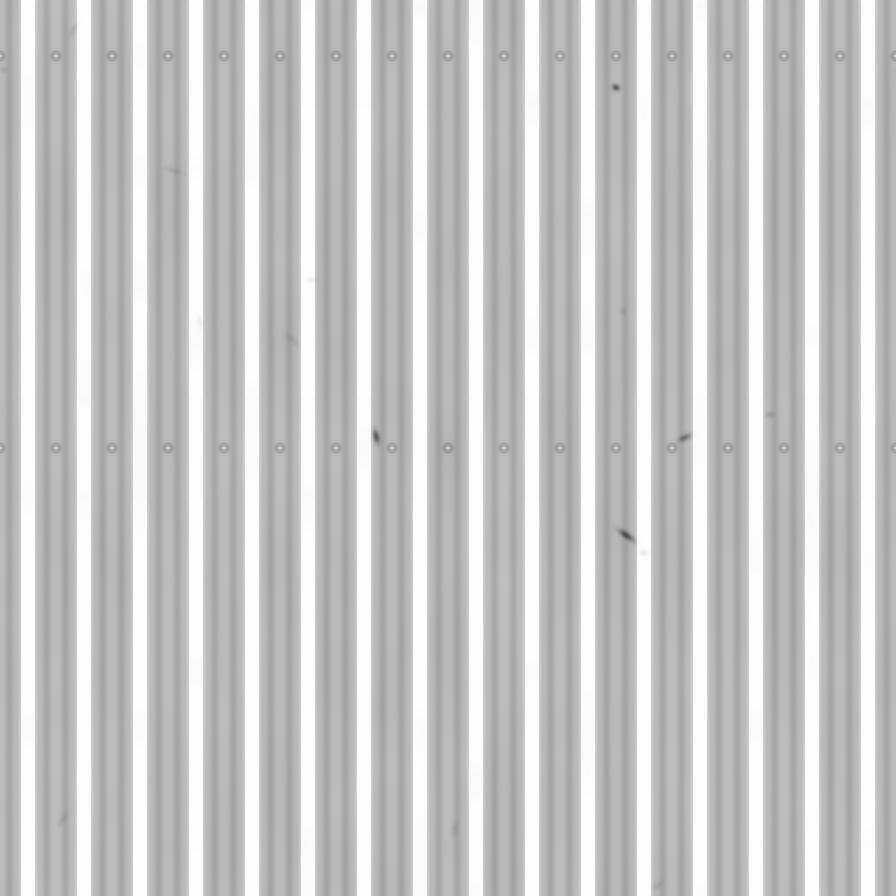
A WebGL 2 fragment shader for this texture:

```glsl
#version 300 es
precision highp float;
// Corrugated metal sheet: sixteen grey vertical ribs with two dark grooves each,
// parted by white gaps and held by two rows of small ringed screws.
// Wrapping value noise mottles the metal; hashed smudges add sparse wear.
uniform vec2 u_resolution;
out vec4 outColor;

const float RIBS = 16.0;
const float RIB_HALF_WIDTH = 0.375;   // in rib periods
const float GROOVE_OFFSET = 0.165;
const float GROOVE_WIDTH = 0.072;
const float SCREW_RADIUS = 0.0052;    // in canvas units
const float LAP_HALF_HEIGHT = 0.055;
const float LOWER_ROW = 0.5;
const float UPPER_ROW = 0.9375;
const float WHITE = 0.995;
const float METAL = 0.735;
const float EDGE_LIGHT = 0.80;
const int SMUDGES = 16;

float hash(vec2 p) {
  return fract(sin(dot(p, vec2(127.1, 311.7))) * 43758.5453);
}

// Shortest signed offset on a tile of size one
vec2 wrapOffset(vec2 d) {
  return d - floor(d + 0.5);
}

float bell(float x, float width) {
  float t = x / width;
  return exp(-t * t);
}

// Value noise whose lattice wraps after "cells" steps
float tileNoise(vec2 uv, vec2 cells, float seed) {
  vec2 p = uv * cells;
  vec2 i = floor(p);
  vec2 f = fract(p);
  f = f * f * (3.0 - 2.0 * f);
  vec2 a = mod(i, cells) + seed;
  vec2 b = mod(i + 1.0, cells) + seed;
  return mix(mix(hash(a), hash(vec2(b.x, a.y)), f.x),
             mix(hash(vec2(a.x, b.y)), hash(b), f.x), f.y);
}

// Brightness across a rib: light crown, two soft grooves, pale rims
float ribShade(float x) {
  float side = abs(x);
  float shade = METAL - 0.09 * bell(side - GROOVE_OFFSET, GROOVE_WIDTH);
  float rim = smoothstep(RIB_HALF_WIDTH - 0.05, RIB_HALF_WIDTH - 0.015, side);
  return mix(shade, EDGE_LIGHT, rim);
}

// Brightness change of a screw: pale head inside two dark rings
float screwShade(vec2 d, float radius, float pixel) {
  float r = length(d);
  float line = max(radius * 0.2, pixel * 0.5);
  float rings = bell(r - radius, line) + 0.9 * bell(r - radius * 0.55, line);
  return 0.10 * bell(r, radius * 0.4) - 0.13 * rings;
}

// Faint overlap seams above and below a row of screws
float lapShade(float dy, float halfHeight, float pixel) {
  float side = abs(dy);
  float inside = 1.0 - smoothstep(halfHeight - pixel, halfHeight + pixel, side);
  return 0.003 * inside + 0.010 * bell(side - halfHeight, max(0.001, pixel));
}

// Small tilted spots; a few are much darker than the rest
float smudges(vec2 uv) {
  float dirt = 0.0;
  for (int i = 0; i < SMUDGES; i++) {
    float id = float(i) + 1.0;
    vec2 centre = vec2(hash(vec2(id, 3.0)), hash(vec2(id, 8.0)));
    vec2 d = wrapOffset(uv - centre);
    float angle = 3.14159 * hash(vec2(id, 14.0));
    vec2 axis = vec2(cos(angle), sin(angle));
    vec2 local = vec2(dot(d, axis), dot(d, vec2(-axis.y, axis.x)));
    vec2 size = vec2(mix(0.004, 0.011, hash(vec2(id, 21.0))), 0.0035);
    float strength = 0.06 + 0.35 * pow(hash(vec2(id, 29.0)), 8.0);
    dirt += strength * bell(length(local / size), 1.0);
  }
  return dirt;
}

void main() {
  vec2 uv = gl_FragCoord.xy / u_resolution;
  float pixel = 1.0 / min(u_resolution.x, u_resolution.y);

  // Rib coordinate, centred so that a rib straddles the tile edge
  float x = fract(uv.x * RIBS + 0.5) - 0.5;
  float waver = 0.008 * (tileNoise(uv, vec2(32.0, 24.0), 5.0) - 0.5);
  float softness = max(pixel * RIBS * 0.6, 0.01);
  float edge = RIB_HALF_WIDTH + waver;
  float rib = 1.0 - smoothstep(edge - softness, edge + softness, abs(x));

  // Metal mottling and nearly clean gaps
  float mottle = tileNoise(uv, vec2(16.0, 8.0), 17.0) * 0.65
               + tileNoise(uv, vec2(48.0, 20.0), 41.0) * 0.35 - 0.5;
  float metal = ribShade(x) + 0.035 * mottle;
  float stain = smoothstep(0.7, 1.0, tileNoise(uv, vec2(32.0, 16.0), 63.0));
  float gap = WHITE - 0.015 * stain;

  // Both fastening rows, with their lap seams
  for (int row = 0; row < 2; row++) {
    float rowY = row == 0 ? LOWER_ROW : UPPER_ROW;
    float dy = wrapOffset(vec2(0.0, uv.y - rowY)).y;
    metal += screwShade(vec2(x / RIBS, dy), SCREW_RADIUS, pixel);
    gap -= lapShade(dy, LAP_HALF_HEIGHT, pixel);
  }

  float shade = mix(gap, metal, rib) - smudges(uv);
  outColor = vec4(vec3(clamp(shade, 0.0, 1.0)), 1.0);
}
```
